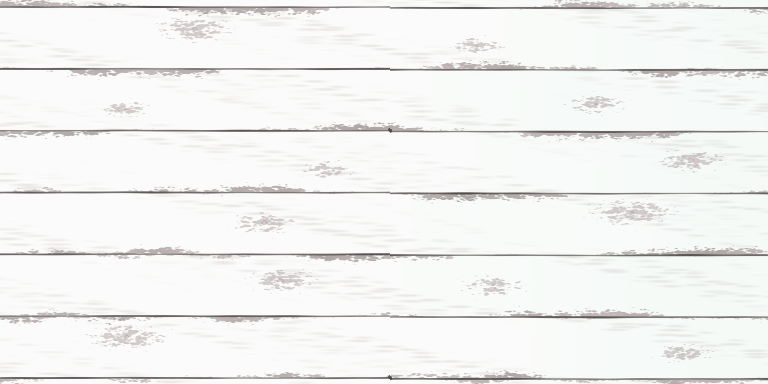
Write a Shadertoy shader that draws this texture.

```glsl
const float PITCH = 0.161;        // board height
const float FIRST_SEAM = 0.0156;  // height of the lowest seam
const float JOINT_X = 1.016;      // where the board ends meet

const vec3 PAINT = vec3(0.982, 0.986, 0.980);
const vec3 COOL_PAINT = vec3(0.962, 0.980, 0.970);
const vec3 STAIN = vec3(0.56, 0.52, 0.51);
const vec3 MAUVE = vec3(0.70, 0.64, 0.65);
const vec3 SEAM_LIGHT = vec3(0.56, 0.54, 0.53);
const vec3 SEAM_DARK = vec3(0.27, 0.25, 0.25);

vec2 hash2(vec2 p) {
    vec2 k = vec2(dot(p, vec2(127.1, 311.7)), dot(p, vec2(269.5, 183.3)));
    return fract(sin(k) * 43758.5);
}

// Distance to the nearest scattered point
float cellular(vec2 p) {
    vec2 cell = floor(p), f = fract(p);
    float nearest = 2.0;
    for (int j = -1; j <= 1; j++)
    for (int i = -1; i <= 1; i++) {
        vec2 o = vec2(i, j);
        nearest = min(nearest, length(o + hash2(cell + o) - f));
    }
    return nearest;
}

// Layered sines, about -1 to 1
float waves(float x, float seed) {
    return 0.5 * sin(x * 3.7 + seed * 2.4)
         + 0.3 * sin(x * 8.9 + seed * 5.1)
         + 0.2 * sin(x * 21.3 + seed * 9.7);
}

// Fine flakes stretched along the boards
float grit(vec2 p) {
    vec2 q = p + vec2(0.0, 0.004 * waves(p.x * 5.0, p.y * 9.0));
    return 1.0 - 0.55 * cellular(q * vec2(24.0, 95.0))
               - 0.45 * cellular(q * vec2(75.0, 170.0));
}

// Flakes grow in number as amount goes from 0 to 1
float flakes(float grain, float amount) {
    return smoothstep(0.0, 0.24, grain - 1.0 + 0.72 * amount);
}

// Worn paint beside a seam; d is the signed distance to it
float edgeWear(float x, float d, float seamId, float grain) {
    float seed = seamId * 2.0 + step(0.0, d) + 0.7;
    float worn = smoothstep(-0.25, 0.75, waves(x, seed));
    float reach = mix(0.004, 0.023, worn);
    float amount = (0.35 + 0.75 * worn) * exp(-d * d / (reach * reach));
    return flakes(grain, amount) * mix(0.35, 0.75, worn);
}

// Bare patch with a small ringed knot; offset is from its centre
float knot(vec2 offset, float grain, float size) {
    vec2 q = offset / (vec2(0.095, 0.032) * size);
    float patchy = flakes(grain, 0.92 * exp(-dot(q, q)));
    vec2 r = offset / (vec2(0.030, 0.019) * size);
    float radius = length(r) + 0.18 * waves(offset.x * 30.0, size * 7.0);
    float rings = smoothstep(0.55, 1.0, sin(radius * 9.0)) * exp(-radius * radius * 1.5);
    return 0.55 * patchy + 0.30 * rings * smoothstep(0.35, 0.65, grain);
}

// Two knots on each board, one on each half
float boardKnots(float x, float y, float boardId, float grain) {
    float sum = 0.0;
    for (int k = 0; k < 2; k++) {
        vec2 rnd = hash2(vec2(boardId + 3.0, float(k) * 7.0 + 1.0));
        vec2 centre = vec2(float(k) + 0.2 + 0.7 * rnd.x, PITCH * (0.35 + 0.35 * rnd.y));
        sum += knot(vec2(x, y) - centre, grain, 0.75 + 0.5 * rnd.y);
    }
    return min(sum, 1.0);
}

// Long pale scratches, gathered in patches
float streaks(vec2 p, float boardId) {
    float line = 1.0 - cellular(p * vec2(9.0, 85.0) + boardId * 3.1);
    float area = smoothstep(-0.1, 0.8, waves(p.x * 1.6, boardId * 3.3 + p.y * 12.0));
    return smoothstep(0.50, 0.9, line) * area;
}

// Line strength, softened by one pixel
float stroke(float dist, float halfWidth, float pixel) {
    return 1.0 - smoothstep(halfWidth - 0.5 * pixel, halfWidth + 0.7 * pixel, dist);
}

void mainImage(out vec4 fragColor, in vec2 fragCoord) {
    float pixel = 1.0 / iResolution.y;
    vec2 p = fragCoord * pixel;

    // Boards, with a slight step in the seams at the joint
    float y = p.y - FIRST_SEAM + 0.0025 * step(JOINT_X, p.x)
            + 0.0007 * waves(p.x * 2.0, 1.0);
    float row = y / PITCH;
    float boardId = floor(row);
    float seamId = floor(row + 0.5);
    float seamDist = (row - seamId) * PITCH;
    float grain = grit(p);

    // Paint and its faint wear
    float cool = smoothstep(0.9, 2.0, p.x + 0.3 * waves(p.x, boardId));
    vec3 color = mix(PAINT, COOL_PAINT, cool);
    color = mix(color, MAUVE, 0.20 * streaks(p, boardId));
    color = mix(color, MAUVE, boardKnots(p.x, fract(row) * PITCH, boardId, grain));
    vec3 edgeTint = mix(STAIN, MAUVE, 0.5 + 0.5 * waves(p.x * 2.0, seamId));
    color = mix(color, edgeTint, edgeWear(p.x, seamDist, seamId, grain));

    // Seams of uneven width and darkness
    float uneven = 0.5 + 0.5 * waves(p.x * 1.8, seamId * 1.7);
    float seam = stroke(abs(seamDist), mix(0.0013, 0.0025, uneven), pixel);
    color = mix(color, mix(SEAM_LIGHT, SEAM_DARK, uneven), 0.9 * seam);

    // Nail at the joint on every fourth seam
    float nail = stroke(length(vec2(p.x - JOINT_X, seamDist - 0.002)), 0.005, pixel);
    color = mix(color, SEAM_DARK, 0.85 * nail * (1.0 - step(0.5, mod(seamId, 4.0))));

    fragColor = vec4(color, 1.0);
}
```
